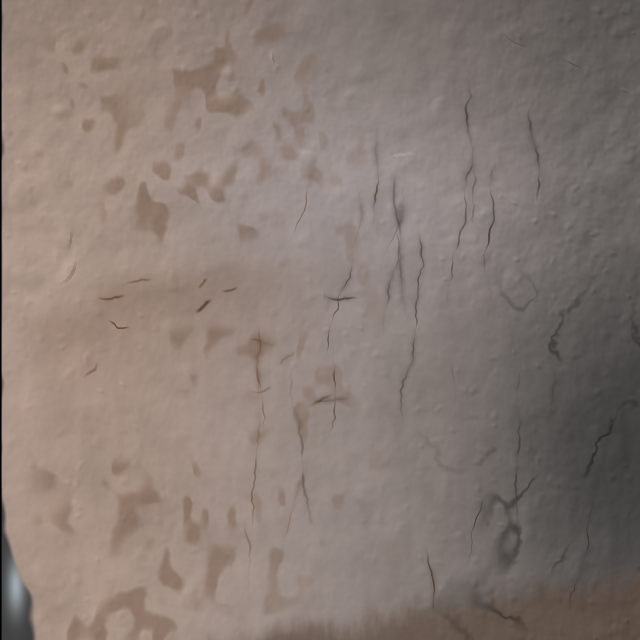
Write a WebGL 2 fragment shader that draws this texture.

```glsl
#version 300 es
precision highp float;
// Weathered pale plaster wall: crusty lumps, hairline upright cracks, stains and shade to the right.
uniform vec2 u_resolution;
out vec4 fragColor;

const vec3 WARM = vec3(0.650, 0.568, 0.518);
const vec3 COOL = vec3(0.590, 0.540, 0.520);
const vec3 PALE = vec3(0.610, 0.572, 0.570);
const vec3 SHADE = vec3(0.395, 0.375, 0.365);
const vec3 DEEP = vec3(0.225, 0.225, 0.222);
const vec3 STAIN = vec3(0.46, 0.36, 0.29);
const vec3 EARTH = vec3(0.36, 0.29, 0.245);
const vec3 RUST = vec3(0.33, 0.21, 0.13);
const vec3 SOOT = vec3(0.19, 0.18, 0.17);
const vec2 LIGHT_STEP = vec2(-0.0036, 0.0042);
const float RELIEF = 0.27;
const float LUMP_CELLS = 15.0;
const float CRUST_CELLS = 34.0;
const int LONG_CRACKS = 26;
const int SHORT_CRACKS = 13;

float hash(vec2 p) {
  vec3 q = fract(p.xyx * 0.1031);
  q += dot(q, q.yzx + 33.33);
  return fract((q.x + q.y) * q.z);
}

float noise(vec2 p) {
  vec2 i = floor(p), f = fract(p);
  f = f * f * (3.0 - 2.0 * f);
  return mix(mix(hash(i), hash(i + vec2(1, 0)), f.x),
             mix(hash(i + vec2(0, 1)), hash(i + vec2(1, 1)), f.x), f.y);
}

float fbm(vec2 p) {
  float sum = 0.0, gain = 0.5;
  for (int i = 0; i < 4; i++) {
    sum += gain * noise(p);
    p = mat2(1.6, 1.2, -1.2, 1.6) * p + 7.3;
    gain *= 0.52;
  }
  return sum;
}

// Scattered rounded lumps, one per occupied cell
float lumps(vec2 q, float share) {
  q += 0.3 * vec2(noise(q * 2.3), noise(q * 2.3 + 9.0));
  vec2 cell = floor(q);
  float top = 0.0;
  for (int k = 0; k < 9; k++) {
    vec2 c = cell + vec2(k % 3 - 1, k / 3 - 1);
    vec2 centre = c + 0.2 + 0.6 * vec2(hash(c + 3.1), hash(c + 17.7));
    float radius = mix(0.2, 0.48, hash(c + 41.0));
    float dome = 1.0 - smoothstep(0.1, 1.0, length(q - centre) / radius);
    top = max(top, dome * step(hash(c + 63.0), share) * mix(0.4, 1.0, hash(c + 80.0)));
  }
  return top;
}

float height(vec2 p) {
  float upper = smoothstep(0.4, 0.75, p.y);
  float rough = 0.6 + 0.35 * upper + 0.8 * smoothstep(0.6, 0.95, p.x);
  float patches = smoothstep(0.3, 0.7, noise(p * 6.0 + 4.0));
  float grain = fbm(p * vec2(24.0, 21.0));
  float drag = noise(p * vec2(62.0, 17.0) + 31.0);
  return rough * (1.45 * grain + 0.35 * drag * (1.0 - upper) + 0.35 * patches * lumps(p * CRUST_CELLS, 0.5))
       + (0.3 + 0.5 * upper) * lumps(p * LUMP_CELLS, 0.1 + 0.3 * patches * (0.4 + upper));
}

// Jagged, tapered crack: x is the hairline, y the faint stain along it
vec2 crack(vec2 d, float angle, float halfLength, float width, float phase) {
  float c = cos(angle), s = sin(angle);
  d = vec2(c * d.x + s * d.y, c * d.y - s * d.x);
  float wander = 0.022 * noise(vec2(d.y * 15.0, phase)) + 0.008 * noise(vec2(d.y * 47.0, phase + 5.0))
               + 0.0035 * noise(vec2(d.y * 135.0, phase + 9.0)) - 0.017;
  float dist = abs(d.x - wander);
  float taper = 1.0 - smoothstep(0.4, 1.0, abs(d.y) / halfLength);
  float broken = smoothstep(0.25, 0.8, noise(vec2(d.y * 38.0, phase * 3.0)));
  float seep = smoothstep(0.3, 0.8, noise(vec2(d.y * 26.0, phase * 2.0)));
  float core = 1.0 - smoothstep(width * 0.2, width * (0.5 + broken) + 0.0016, dist);
  return taper * vec2(core * (0.15 + 0.85 * broken), seep * exp(-dist * dist / 0.000025));
}

void main() {
  vec2 p = gl_FragCoord.xy / u_resolution;
  float cloud = fbm(p * 5.0) - 0.47;
  float mottle = fbm(p * 21.0 + 13.0) - 0.47;
  vec2 w = p + 0.09 * cloud + 0.02 * mottle;

  // Broad tones
  vec3 col = mix(WARM, COOL, smoothstep(0.15, 0.55, w.x));
  col = mix(col, SHADE, smoothstep(0.4, 1.02, w.x));
  vec2 glow = (w - vec2(0.58, 0.68)) / vec2(0.27, 0.16);
  col = mix(col, PALE, 0.85 * exp(-dot(glow, glow)));
  vec2 dusk = (w - vec2(1.0, 0.3)) / vec2(0.18, 0.26);
  col = mix(col, DEEP, 0.85 * exp(-dot(dusk, dusk)));
  col *= 1.0 - 0.13 * smoothstep(0.72, 1.05, w.y) + 0.12 * cloud + 0.11 * mottle;

  // Stained ledge, brown specks and earthy foot
  float below = 0.53 + 0.14 * p.x - w.y + 0.03 * mottle;
  float ledge = smoothstep(-0.01, 0.04, below) * exp(-max(below, 0.0) * 8.0);
  ledge *= smoothstep(0.03, 0.08, p.x) * (1.0 - smoothstep(0.35, 0.6, p.x));
  col = mix(col, STAIN, 0.36 * ledge);
  float specks = smoothstep(0.58, 0.85, noise(w * vec2(46.0, 30.0))) * smoothstep(0.45, 0.7, noise(p * 9.0));
  col = mix(col, STAIN, 0.5 * specks * (1.0 - smoothstep(0.3, 0.75, p.x)) * smoothstep(0.03, 0.1, p.x));
  float foot = 0.01 + 0.17 * (p.x - 0.45) + 0.05 * (fbm(p * vec2(45.0, 14.0)) - 0.4) - p.y;
  col = mix(col, EARTH, 0.7 * smoothstep(-0.025, 0.035, foot));

  // Relief lit from the upper left, shadows stronger than highlights
  col *= 1.0 + RELIEF * clamp(height(p) - height(p + LIGHT_STEP), -0.9, 0.4);

  // Short broken creases in the shaded side
  vec2 slant = vec2(p.x * 0.8 - p.y * 0.5, p.x * 0.6 + p.y * 0.8) + 0.05 * mottle;
  float fold = abs(noise(slant * vec2(21.0, 13.0)) - 0.5);
  float creaseArea = smoothstep(0.6, 0.85, p.x) * (1.0 - smoothstep(0.4, 0.65, p.y));
  creaseArea *= smoothstep(0.4, 0.7, noise(p * 15.0 + 21.0));
  col *= 1.0 - 0.33 * creaseArea * (1.0 - smoothstep(0.0, 0.09, fold));

  // Long upright cracks, then short flat ones
  for (int i = 0; i < LONG_CRACKS + SHORT_CRACKS; i++) {
    vec2 id = vec2(i, 5.0);
    float a = hash(id), b = hash(id + 11.0), c = hash(id + 23.0), e = hash(id + 37.0);
    bool upright = i < LONG_CRACKS;
    vec2 centre = upright ? mix(vec2(0.38, 0.08), vec2(0.92, 0.8), vec2(a, b))
                          : mix(vec2(0.12, 0.36), vec2(0.6, 0.58), vec2(a, b));
    float angle = upright ? 0.35 * (e - 0.65) : -1.3 + 1.1 * (e - 0.5);
    float halfLength = upright ? mix(0.05, 0.16, c * c) : mix(0.012, 0.035, c);
    float width = upright ? mix(0.0002, 0.0014, e * c) : mix(0.0006, 0.002, e);
    vec2 mark = crack(p - centre, angle, halfLength, width, 40.0 * b);
    vec3 tint = mix(RUST, SOOT, smoothstep(0.42, 0.72, centre.x + 0.3 * (c - 0.5)));
    col = mix(col, tint, mix(0.3, 0.8, fract(a * 7.0)) * mark.x);
    col = mix(col, tint, 0.2 * mark.y);
  }

  // Open left border with a glinting gap at its foot
  float rim = 0.05 * (1.0 - smoothstep(0.02, 0.23, p.y)) + 0.012 * (noise(p * 30.0) - 0.5);
  vec2 glint = (p - vec2(0.025, 0.085)) / vec2(0.014, 0.045);
  vec3 gap = mix(vec3(0.25, 0.245, 0.245), vec3(0.62, 0.66, 0.68), exp(-dot(glint, glint)));
  col = mix(gap, col, smoothstep(-0.005, 0.005, p.x - rim));
  col *= smoothstep(0.001, 0.004, p.x);
  fragColor = vec4(col, 1.0);
}
```
